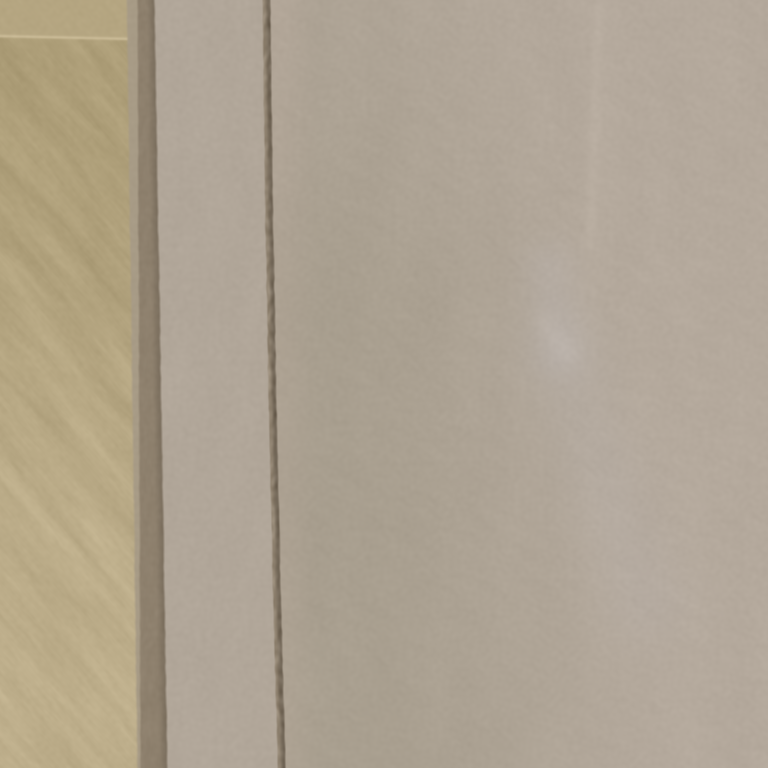
Write a Shadertoy shader that draws this texture.

```glsl
// Pale plaster panel with a narrow trim, dark grooves and a streaked tan stone strip at the left.

const vec3 PANEL_SHADE = vec3(0.660, 0.622, 0.560);
const vec3 PANEL_LIGHT = vec3(0.706, 0.662, 0.612);
const vec3 TRIM_COLOR  = vec3(0.694, 0.652, 0.600);
const vec3 STONE_DARK  = vec3(0.665, 0.605, 0.455);
const vec3 STONE_LIGHT = vec3(0.755, 0.695, 0.560);
const vec3 STONE_SEAM  = vec3(0.800, 0.740, 0.600);
const vec3 LIP_COLOR   = vec3(0.655, 0.607, 0.525);
const vec3 RECESS      = vec3(0.555, 0.502, 0.428);
const vec3 GROOVE      = vec3(0.430, 0.385, 0.325);
const vec3 COOL_SHEEN  = vec3(0.010, 0.015, 0.028);
const float SEAM_HEIGHT = 0.953;
const float EDGE_BLUR = 0.0022;
const float EDGE_WOBBLE = 0.0011;
const float GRAIN = 0.016;

vec2 hashGradient(vec2 cell) {
    vec3 q = fract(vec3(cell.xyx) * vec3(0.1031, 0.1030, 0.0973));
    q += dot(q, q.yzx + 33.33);
    return fract((q.xx + q.yz) * q.zy) * 2.0 - 1.0;
}

float gradientNoise(vec2 p) {
    vec2 i = floor(p), f = p - i;
    vec2 u = f * f * f * (f * (f * 6.0 - 15.0) + 10.0);
    float a = dot(hashGradient(i), f);
    float b = dot(hashGradient(i + vec2(1, 0)), f - vec2(1, 0));
    float c = dot(hashGradient(i + vec2(0, 1)), f - vec2(0, 1));
    float d = dot(hashGradient(i + vec2(1, 1)), f - vec2(1, 1));
    return mix(mix(a, b, u.x), mix(c, d, u.x), u.y);
}

float fbm(vec2 p) {
    float sum = 0.0, amp = 0.5;
    for (int i = 0; i < 4; i++) {
        sum += amp * gradientNoise(p);
        p = mat2(1.6, 1.2, -1.2, 1.6) * p + 7.3;
        amp *= 0.5;
    }
    return sum;
}

// Axes turned so that x follows the given direction
vec2 along(vec2 p, vec2 dir) {
    dir = normalize(dir);
    return vec2(dot(p, dir), dot(p, vec2(-dir.y, dir.x)));
}

float step01(float edge, float x) {
    return smoothstep(edge - EDGE_BLUR, edge + EDGE_BLUR, x);
}

// Soft stroke between two points
float stroke(vec2 p, vec2 a, vec2 b, float width) {
    vec2 ab = b - a;
    float t = clamp(dot(p - a, ab) / dot(ab, ab), 0.0, 1.0);
    float d = length(p - a - ab * t) / width;
    return exp(-d * d);
}

vec3 stone(vec2 p) {
    vec2 s = along(p, vec2(0.68, -0.80));
    float veins = fbm(s * vec2(4.0, 34.0) + 3.0);
    float fine = fbm(s * vec2(22.0, 110.0));
    float height = smoothstep(0.95, 0.15, p.y);
    vec3 col = mix(STONE_DARK, STONE_LIGHT, 0.12 + 0.72 * height);
    col += 0.105 * veins + 0.045 * fine;

    // Lighter course above the seam
    float seam = SEAM_HEIGHT - 0.022 * p.x;
    col = mix(col, mix(STONE_DARK, STONE_LIGHT, 0.48) + 0.02 * fine, step01(seam, p.y));
    float line = exp(-pow((p.y - seam) / 0.0022, 2.0));
    return mix(col, STONE_SEAM, 0.85 * line);
}

vec3 panel(vec2 p) {
    // Broad shade, deepest near the left centre
    float tone = smoothstep(0.48, 0.88, p.x + 0.07 * p.y + 0.12 * fbm(p * 3.0));
    tone += 0.45 * smoothstep(0.55, 1.0, p.y) * (1.0 - tone);
    vec3 col = mix(PANEL_SHADE, PANEL_LIGHT, tone);
    col += vec3(0.016, 0.010, 0.012) * smoothstep(0.42, 0.36, p.x);

    // Cool smear and faint upright wipes
    float sheen = stroke(p, vec2(0.715, 0.65), vec2(0.73, 0.54), 0.035);
    sheen += 0.7 * stroke(p, vec2(0.73, 0.54), vec2(0.84, 0.22), 0.055);
    col += COOL_SHEEN * sheen;
    col += 0.014 * stroke(p, vec2(0.780, 0.99), vec2(0.768, 0.68), 0.007);
    col += 0.020 * stroke(p, vec2(0.708, 0.58), vec2(0.738, 0.54), 0.014);
    col += 0.020 * fbm(p * vec2(16.0, 4.0));

    // Slanted brush marks
    return col + 0.020 * fbm(along(p, vec2(0.85, -0.5)) * vec2(18.0, 60.0));
}

void mainImage(out vec4 fragColor, in vec2 fragCoord) {
    vec2 p = fragCoord / iResolution.xy;
    float wobble = EDGE_WOBBLE * gradientNoise(vec2(p.y * 70.0, 2.5));

    // Slightly leaning vertical boundaries
    float stoneEdge = 0.179 - 0.014 * p.y + wobble;
    float recessLeft = 0.183 - 0.004 * p.y + wobble;
    float recessRight = 0.218 - 0.017 * p.y + wobble;
    float grooveX = 0.367 - 0.030 * p.y + 0.010 * p.y * p.y + wobble;

    vec3 trim = TRIM_COLOR + 0.022 * fbm(p * vec2(24.0, 9.0)) + 0.014 * fbm(p * 60.0);
    float depth = smoothstep(recessRight - 0.012, recessRight, p.x);
    vec3 recess = mix(RECESS, GROOVE, 0.55 * depth) + 0.04 * fbm(p * vec2(90.0, 30.0));

    vec3 col = mix(stone(p), LIP_COLOR, step01(stoneEdge, p.x));
    col = mix(col, recess, step01(recessLeft, p.x));
    col = mix(col, trim, step01(recessRight, p.x));
    col = mix(col, panel(p), step01(grooveX, p.x));

    // Thin groove, darker on its right side
    float across = p.x - grooveX;
    float groove = 1.0 - smoothstep(0.0032, 0.0068, abs(across));
    vec3 grooveCol = mix(RECESS, GROOVE, smoothstep(-0.004, 0.003, across));
    grooveCol += 0.12 * gradientNoise(p * vec2(150.0, 75.0));
    col = mix(col, grooveCol, 0.92 * groove);

    col += GRAIN * gradientNoise(p * 130.0);
    fragColor = vec4(col, 1.0);
}
```
